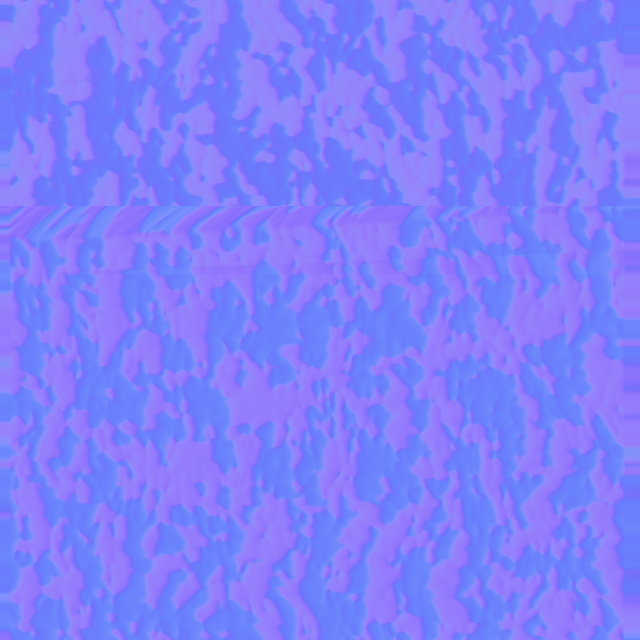
Reproduce this texture map procedurally as a three.js fragment shader.

```glsl
varying vec2 vUv;

const vec2  GRAIN_FREQ  = vec2(20.0, 8.5);   // broad streaks, across and up
const vec2  DETAIL_FREQ = vec2(38.0, 24.0);
const vec2  FINE_FREQ   = vec2(64.0, 52.0);
const vec3  OCTAVE_GAIN = vec3(0.92, 0.80, 0.44);
const float LEAN        = 0.06;              // streaks drift right going down
const float WARP        = 0.022;
const vec2  RIM_STEP    = vec2(0.0022, -0.0004);
const float RIM_GAIN    = 0.62;
const float SOFTNESS    = 0.0008;
const vec2  SLOPE       = vec2(0.083, 0.066);
const float BLUE        = 0.99;

// Slope direction, in radians, for each region
const float TURN_TOP    = 0.42;
const float TURN_BOTTOM = -0.13;
const float TURN_MIDDLE = -0.02;
const float TURN_UPPER_WEDGE = -0.85;
const float TURN_LOWER_WEDGE = -0.50;

// Seam heights and the slanted lines that bound the wedges
const float SEAM_TOP    = 0.678;
const float SEAM_BOTTOM = 0.571;
const vec2  UPPER_SLANT = vec2(0.620, 0.674);
const vec2  LOWER_SLANT = vec2(0.571, 0.609);
const float WEDGE_SHEAR = 1.6;
const float WEDGE_STRETCH = 0.55;
const float WEDGE_EASE  = 0.02;
const float SEAM_BLUR   = 0.0015;
const vec2  SIDE_LIMITS = vec2(0.014, 0.977);

vec2 hashGradient(vec2 cell) {
  vec3 q = fract(cell.xyx * vec3(0.1031, 0.1030, 0.0973));
  q += dot(q, q.yzx + 33.33);
  float angle = 6.28318 * fract((q.x + q.y) * q.z);
  return vec2(cos(angle), sin(angle));
}

float gradientNoise(vec2 p) {
  vec2 i = floor(p);
  vec2 f = p - i;
  vec2 u = f * f * f * (f * (f * 6.0 - 15.0) + 10.0);
  float a = dot(hashGradient(i), f);
  float b = dot(hashGradient(i + vec2(1.0, 0.0)), f - vec2(1.0, 0.0));
  float c = dot(hashGradient(i + vec2(0.0, 1.0)), f - vec2(0.0, 1.0));
  float d = dot(hashGradient(i + vec2(1.0, 1.0)), f - vec2(1.0, 1.0));
  return mix(mix(a, b, u.x), mix(c, d, u.x), u.y);
}

// Signed streak field: positive faces right, negative faces left
float streaks(vec2 p) {
  p.x += LEAN * p.y + WARP * gradientNoise(p * 8.0 + 40.0);
  return OCTAVE_GAIN.x * gradientNoise(p * GRAIN_FREQ + 7.3)
       + OCTAVE_GAIN.y * gradientNoise(p * DETAIL_FREQ + 61.7)
       + OCTAVE_GAIN.z * gradientNoise(p * FINE_FREQ + 113.1);
}

float above(float y, float level, float blur) {
  return smoothstep(level - blur, level + blur, y);
}

void main() {
  vec2 p = vUv;
  float upperLine = mix(UPPER_SLANT.x, UPPER_SLANT.y, p.x);
  float lowerLine = mix(LOWER_SLANT.x, LOWER_SLANT.y, p.x);

  // Stack the regions from bottom to top
  float turn = TURN_BOTTOM;
  turn = mix(turn, TURN_LOWER_WEDGE, above(p.y, SEAM_BOTTOM, SEAM_BLUR));
  turn = mix(turn, TURN_MIDDLE, above(p.y, lowerLine, SEAM_BLUR));
  turn = mix(turn, TURN_UPPER_WEDGE, above(p.y, upperLine, SEAM_BLUR * 4.0));
  turn = mix(turn, TURN_TOP, above(p.y, SEAM_TOP, SEAM_BLUR));

  // Stretched side margins and sheared streaks in the upper wedge
  vec2 q = vec2(clamp(p.x, SIDE_LIMITS.x, SIDE_LIMITS.y), p.y);
  float inBand = 1.0 - step(SEAM_TOP, p.y);
  float rise = inBand * max(p.y - upperLine, 0.0);
  float eased = rise * rise / (rise + WEDGE_EASE);
  q -= eased * vec2(WEDGE_SHEAR, WEDGE_STRETCH);

  // Flat facets from the field, coloured rims from its change
  float ahead = streaks(q + RIM_STEP);
  float behind = streaks(q - RIM_STEP);
  vec2 facing = vec2(0.5 * (ahead + behind), RIM_GAIN * (ahead - behind));
  facing /= sqrt(dot(facing, facing) + SOFTNESS);

  float c = cos(turn);
  float s = sin(turn);
  facing = vec2(c * facing.x - s * facing.y, s * facing.x + c * facing.y);
  facing *= 1.0 + 0.12 * gradientNoise(q * vec2(30.0, 18.0) + 210.0);

  gl_FragColor = vec4(0.5 + SLOPE * facing, BLUE, 1.0);
}
```
